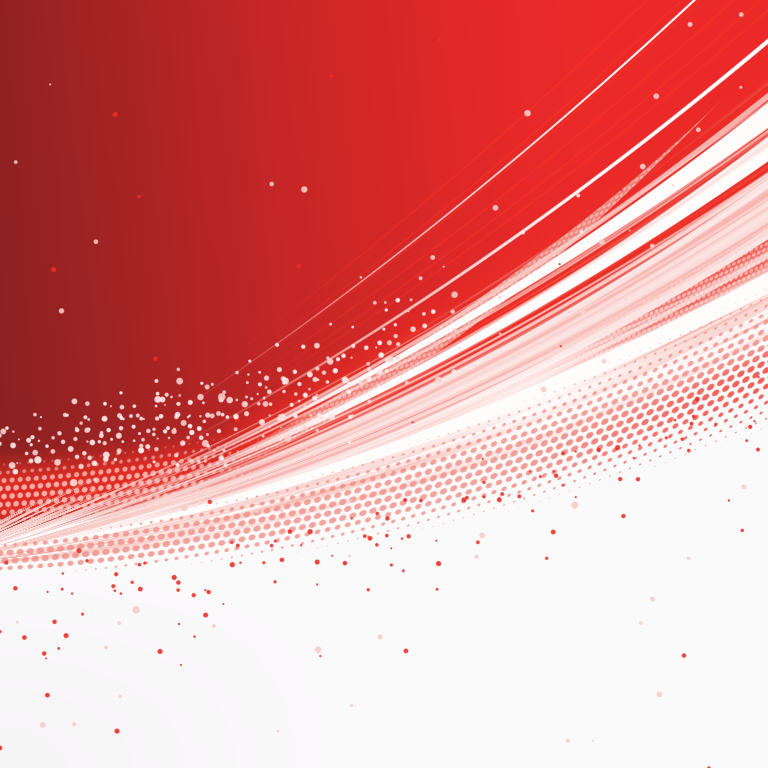
Reproduce this background procedurally as a WebGL 1 fragment shader.

```glsl
precision highp float;
uniform vec2 u_resolution;

const vec3 MAROON = vec3(0.54, 0.13, 0.13);
const vec3 CRIMSON = vec3(0.78, 0.15, 0.15);
const vec3 SCARLET = vec3(0.92, 0.16, 0.16);
const vec3 HOT_RED = vec3(0.93, 0.18, 0.14);
const vec3 SALMON = vec3(0.94, 0.53, 0.49);
const vec3 BLUSH = vec3(0.97, 0.80, 0.78);
const vec3 WHITE = vec3(1.0, 0.99, 0.99);
const vec3 PAPER = vec3(0.985, 0.98, 0.985);
const float FAN_ROOT = 0.057;   // fan height at the left side
const float FAN_GROWTH = 0.51;  // extra height across the canvas
const float DOT_PITCH = 0.0105;
const float FINE_PITCH = 0.0065;
const int STREAKS = 26;
const int DOT_LAYERS = 4;

float hash(vec2 p) {
  return fract(sin(dot(p, vec2(127.1, 311.7))) * 43758.5453);
}

float noise(vec2 p) {
  vec2 i = floor(p), f = fract(p);
  f = f * f * (3.0 - 2.0 * f);
  return mix(mix(hash(i), hash(i + vec2(1, 0)), f.x),
             mix(hash(i + vec2(0, 1)), hash(i + vec2(1, 1)), f.x), f.y);
}

float below(float lo, float hi, float x) { return 1.0 - smoothstep(lo, hi, x); }

float fanBase(float x) { return 0.264 + 0.06 * x + 0.2 * x * x; }

// Coverage of a strip of the fan; widths are scaled by the fan height
float streak(float v, float centre, float halfWidth, float spread, float px) {
  float w = halfWidth * spread;
  float d = abs(v - centre) * spread * 0.8 - w;
  return below(-px, px, d) * min(1.0, 0.4 + w / px);
}

float halftone(vec2 q, float pitch, float radius, float px) {
  q /= pitch;
  q.x += 0.5 * mod(floor(q.y), 2.0);
  return below(radius - px, radius + px, length(fract(q) - 0.5) * pitch);
}

// One jittered dot per cell: centre, coverage, random pick
vec4 spot(vec2 p, float cell, float seed, float maxRadius, float px) {
  vec2 id = floor(p / cell);
  vec2 jitter = vec2(hash(id + seed), hash(id + seed + 17.3));
  vec2 centre = (id + 0.3 + 0.4 * jitter) * cell;
  float r = maxRadius * mix(0.35, 1.0, hash(id + seed + 41.7));
  float cover = below(r - px, r + px, length(p - centre));
  return vec4(centre, cover, hash(id + seed + 73.9));
}

float whiteDensity(vec2 c) {
  float off = c.y - (0.43 + 0.02 * c.x + 0.4 * c.x * c.x);
  float width = 0.028 + 0.06 * c.x;
  return exp(-off * off / (width * width)) * mix(0.7, 0.05, smoothstep(0.25, 0.7, c.x))
       * below(0.8, 0.9, c.x);
}

float redDensity(vec2 c) {
  float d = fanBase(c.x) - c.y;
  return 0.32 * smoothstep(-0.02, 0.01, d) * exp(-max(d, 0.0) * 15.0) * below(0.13, 0.18, d);
}

void main() {
  vec2 p = gl_FragCoord.xy / u_resolution;
  float px = 0.8 / min(u_resolution.x, u_resolution.y);
  float x = p.x, d = p.y - fanBase(x);
  float spread = FAN_ROOT + FAN_GROWTH * x;
  float v = d / spread;

  // Red field and pale ground
  float t = x + 0.1 * (p.y - 0.7) + 0.015 * noise(vec2(x * 45.0, 2.0));
  vec3 red = mix(MAROON, CRIMSON, smoothstep(-0.1, 0.48, t));
  red = mix(red, SCARLET, smoothstep(0.3, 0.82, t));
  float leftBand = smoothstep(0.03, 0.075, d) * below(0.10, 0.155, d) * below(0.2, 0.45, x);
  red = mix(red, HOT_RED, max(leftBand * 0.85, below(0.5, 0.8, v) * smoothstep(0.1, 0.4, x)));
  vec3 ground = PAPER - 0.02 * below(0.0, 0.5, x) * below(0.0, 0.3, p.y);

  // Body of the fan, combed into strands
  float strand = 0.6 * noise(vec2(x * 2.0, v * 42.0)) + 0.4 * noise(vec2(x * 3.0, v * 105.0));
  float edge = 0.32 + 0.55 * exp(-8.0 * x);
  float pale = below(edge - 0.06, edge + 0.2, v + (strand - 0.5) * 0.55);
  vec3 col = mix(red, mix(BLUSH, WHITE, smoothstep(0.35, 0.75, strand)), pale);
  float lower = below(0.14, 0.22, v);
  col = mix(col, SALMON, 0.6 * lower * below(0.3, 0.5, strand));
  col = mix(ground, col, smoothstep(-0.01, 0.15, v));

  // Halftone: left band, right sheet and rising ribbon
  vec2 grid = vec2(x, d);
  col = mix(col, BLUSH, 0.8 * halftone(grid, DOT_PITCH, 0.0036 * leftBand, px) * leftBand);
  float sheet = smoothstep(0.21, 0.24, v) * below(0.28, 0.33, v) * smoothstep(0.65, 0.9, x);
  float fine = halftone(grid, FINE_PITCH, 0.0024, px);
  col = mix(col, mix(HOT_RED, BLUSH, 0.25 + 0.6 * fine), 0.75 * sheet);
  float ribbon = streak(v, 0.47 + 0.37 * (x - 0.33), 0.038 * below(0.5, 0.96, x), spread, px);
  ribbon *= smoothstep(0.25, 0.45, x) * below(0.9, 0.96, x);
  col = mix(col, mix(SALMON, BLUSH, 0.2 + 0.8 * fine), 0.8 * ribbon);

  // Scattered streaks, then the leading ones
  for (int i = 0; i < STREAKS; i++) {
    float n = float(i), h = hash(vec2(n, 3.1)), k = hash(vec2(n, 8.7));
    float centre = 0.04 + 0.6 * (n + h) / float(STREAKS) + 0.12 * (k - 0.4) * (x - 0.4);
    float fade = smoothstep(0.4 * k * h, 0.4 * k * h + 0.3, x + 0.2 * below(0.2, 0.4, centre));
    float cover = streak(v, centre, 0.002 + 0.009 * k * k, spread, px);
    col = mix(col, mix(BLUSH, WHITE, h), cover * fade * mix(0.45, 0.95, k));
  }
  for (int i = 0; i < 6; i++) {
    float n = float(i);
    float cover = streak(v, 0.79 + 0.06 * n + 0.03 * hash(vec2(n, 5.0)), 0.0025, spread, px);
    col = mix(col, vec3(1.0, 0.2, 0.13), 0.5 * cover * smoothstep(0.2, 0.6, x));
  }
  float rise = smoothstep(0.18, 0.5, x);
  vec3 tip = mix(SALMON, WHITE, smoothstep(0.25, 0.85, x));
  col = mix(col, tip, rise * streak(v, 1.0, 0.003, spread, px));
  col = mix(col, tip, rise * streak(v, 0.745, 0.005, spread, px));
  col = mix(col, WHITE, rise * streak(v, 0.575, 0.006 + 0.017 * x * x, spread, px));
  col = mix(col, WHITE, rise * streak(v, 0.485, 0.013, spread, px));
  col = mix(col, mix(BLUSH, WHITE, 0.45), 0.75 * rise * streak(v, 0.37, 0.032, spread, px));
  col = mix(col, WHITE, streak(v, 0.25 - 0.06 * x, 0.02, spread, px));

  // Soft light on the main streak
  vec2 g = vec2(x - 0.71, d - 0.075) / vec2(0.13, 0.045);
  col = mix(col, WHITE, 0.85 * exp(-dot(g, g)));

  // Rows of dots along the lower edge
  float rows = smoothstep(-0.09 * x - 0.012, 0.0, d) * below(0.02, 0.03 + 0.1 * x, d);
  float rowDots = halftone(grid * vec2(0.8, 1.0), DOT_PITCH, 0.0038 * rows, px);
  vec3 rowColour = mix(SALMON, HOT_RED, smoothstep(0.6, 1.0, x) * below(0.0, 0.04, d));
  col = mix(col, rowColour, 0.75 * rowDots * smoothstep(0.0, 0.3, rows));

  // Loose dots above and below the fan
  for (int i = 0; i < DOT_LAYERS; i++) {
    float n = float(i);
    vec4 s = spot(p + 0.007 * n, 0.015 + 0.004 * n, 19.0 * n, 0.0032 + 0.0006 * n, px);
    float shown = s.z * step(s.w, whiteDensity(s.xy));
    col = mix(col, mix(BLUSH, WHITE, fract(s.w * 37.0)), 0.9 * shown);
    s = spot(p + 0.009 * n, 0.02 + 0.005 * n, 53.0 + 11.0 * n, 0.0034, px);
    col = mix(col, HOT_RED, 0.9 * s.z * step(s.w, redDensity(s.xy)));
  }
  gl_FragColor = vec4(col, 1.0);
}
```
